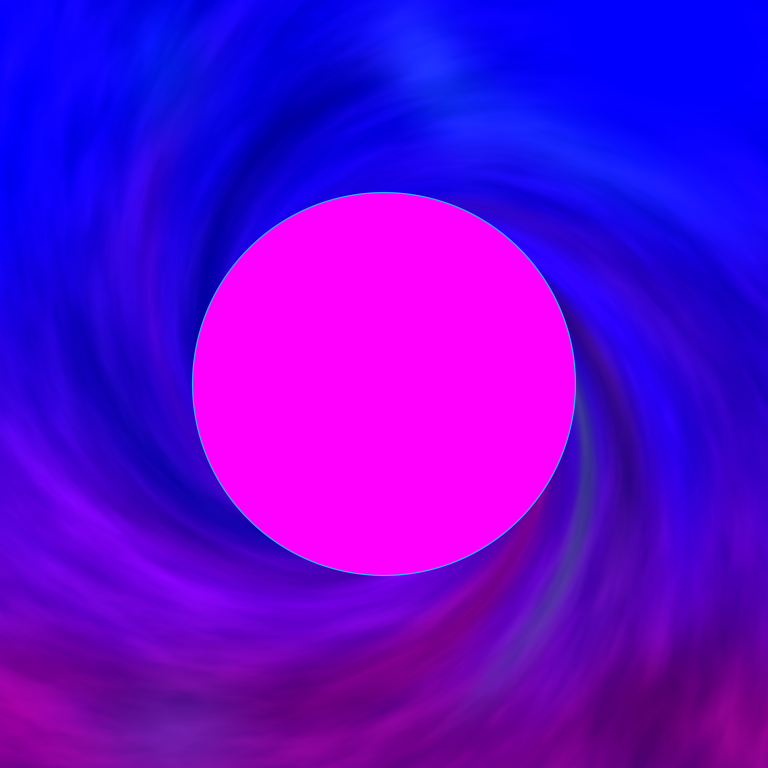
Reproduce this background procedurally as a WebGL 1 fragment shader.

```glsl
precision highp float;
// A flat magenta disk with a thin cyan rim over swirling blue and violet smoke.
uniform vec2 u_resolution;

const float PI = 3.14159265;
const float DISK_RADIUS = 0.25;
const float RIM_WIDTH = 0.0015;
const float TWIST = 0.71;
const vec3 MAGENTA = vec3(1.0, 0.0, 1.0);
const vec3 CYAN = vec3(0.15, 0.75, 1.0);
const vec3 BLUE = vec3(0.0, 0.0, 1.0);
const vec3 NAVY = vec3(0.01, 0.0, 0.62);
const vec3 INDIGO = vec3(0.18, 0.0, 0.72);
const vec3 VIOLET = vec3(0.48, 0.0, 0.95);
const vec3 PLUM = vec3(0.52, 0.0, 0.53);
const vec3 SLATE = vec3(0.25, 0.25, 0.56);
const vec3 AZURE = vec3(0.12, 0.24, 1.0);

float hash(vec2 p) {
  vec3 h = fract(vec3(p.xyx) * 0.1031);
  h += dot(h, h.yzx + 33.33);
  return fract((h.x + h.y) * h.z);
}

float noise(vec2 p) {
  vec2 cell = floor(p);
  vec2 f = fract(p);
  f = f * f * (3.0 - 2.0 * f);
  float low = mix(hash(cell), hash(cell + vec2(1.0, 0.0)), f.x);
  float high = mix(hash(cell + vec2(0.0, 1.0)), hash(cell + 1.0), f.x);
  return mix(low, high, f.y);
}

float fbm(vec2 p) {
  float sum = 0.0;
  float weight = 0.5;
  for (int i = 0; i < 4; i++) {
    sum += weight * noise(p);
    p = mat2(1.6, 1.2, -1.2, 1.6) * p + 7.3;
    weight *= 0.5;
  }
  return sum;
}

// Soft elliptical patch, tilted by an angle.
float patchMask(vec2 p, vec2 center, vec2 size, float tilt) {
  float c = cos(tilt);
  float s = sin(tilt);
  vec2 d = mat2(c, -s, s, c) * (p - center) / size;
  return exp(-dot(d, d));
}

// Spiral arm: soft in unwound angle, fading beyond an outer radius.
float armMask(float angle, float r, float center, float width, float outer) {
  float d = (mod(angle - center + PI, 2.0 * PI) - PI) / width;
  return exp(-d * d) * (1.0 - smoothstep(outer - 0.13, outer + 0.07, r));
}

vec3 smoke(vec2 p) {
  float r = max(length(p), 0.2);
  float twist = TWIST * (1.0 / r - 2.0);
  float angle = atan(p.y, p.x + 1e-5) - twist;
  vec2 q = r * vec2(cos(angle), sin(angle));
  float broad = fbm(q * 7.0 + 20.0) - 0.47;
  float fine = fbm(q * 17.0 + 50.0) - 0.47;
  angle += 0.35 * broad;

  // Blue above, violet in the middle, plum below
  float y = p.y + 0.12 * broad;
  vec3 col = mix(vec3(0.16, 0.0, 0.86), vec3(0.03, 0.0, 0.96), smoothstep(0.0, 0.4, y));
  col = mix(vec3(0.37, 0.0, 0.78), col, smoothstep(-0.28, 0.03, y));
  col = mix(vec3(0.47, 0.0, 0.57), col, smoothstep(-0.48, -0.25, y));

  // Spiral arms, counterclockwise from the right
  col = mix(col, INDIGO, 0.7 * armMask(angle, r, -0.25, 0.2, 0.5));
  col = mix(col, vec3(0.12, 0.0, 0.88), 0.6 * armMask(angle, r, 0.4, 0.3, 0.4));
  col = mix(col, NAVY, 0.85 * armMask(angle, r, 1.4, 0.3, 0.47));
  col = mix(col, vec3(0.25, 0.0, 0.76), 0.7 * armMask(angle, r, 2.1, 0.18, 0.52));
  col = mix(col, NAVY, 0.85 * armMask(angle, r, 2.65, 0.27, 0.43));
  col = mix(col, VIOLET, 0.75 * armMask(angle, r, 3.38, 0.23, 0.52));
  col = mix(col, PLUM, 0.75 * armMask(angle, r, 4.2, 0.2, 0.5));
  col = mix(col, SLATE, 0.85 * armMask(angle, r, 4.83, 0.13, 0.43));
  col = mix(col, vec3(0.2, 0.03, 0.5), 0.8 * armMask(angle, r, 5.25, 0.2, 0.45));
  col = mix(col, vec3(0.15, 0.0, 0.97), 0.8 * armMask(angle, r, 5.7, 0.16, 0.46));

  // Outer patches of light and colour
  col = mix(col, AZURE, 0.75 * patchMask(p, vec2(0.07, 0.4), vec2(0.05, 0.11), 0.5));
  col = mix(col, AZURE, 0.75 * patchMask(p, vec2(0.24, 0.31), vec2(0.2, 0.045), -0.45));
  col = mix(col, vec3(0.0, 0.13, 0.86), 0.7 * patchMask(p, vec2(-0.28, 0.41), vec2(0.06, 0.09), 0.0));
  col = mix(col, BLUE, 0.8 * patchMask(p, vec2(-0.5, 0.3), vec2(0.08, 0.2), 0.0));
  col = mix(col, vec3(0.4, 0.14, 0.7), 0.75 * patchMask(p, vec2(-0.27, -0.45), vec2(0.1, 0.07), 0.0));
  col = mix(col, vec3(0.6, 0.0, 0.6), 0.8 * patchMask(p, vec2(-0.5, -0.43), vec2(0.08), 0.0));
  col = mix(col, vec3(0.36, 0.0, 0.42), 0.7 * patchMask(p, vec2(0.35, -0.42), vec2(0.08), 0.0));
  col = mix(col, PLUM, 0.8 * patchMask(p, vec2(0.49, -0.46), vec2(0.1), 0.0));

  // Streaked variation, calm in the clear blue corner
  float clear = patchMask(p, vec2(0.36, 0.46), vec2(0.22, 0.15), -0.45);
  col *= 1.0 + 0.35 * broad + 0.3 * fine;
  col += vec3(0.16, 0.06, 0.0) * (fine + 0.5 * broad);
  return mix(clamp(col, 0.0, 1.0), BLUE, min(1.0, 1.3 * clear));
}

void main() {
  float scale = min(u_resolution.x, u_resolution.y);
  vec2 p = (gl_FragCoord.xy - 0.5 * u_resolution) / scale;
  float edge = length(p) - DISK_RADIUS;
  float blur = 0.7 / scale;
  vec3 col = mix(CYAN, smoke(p), smoothstep(-blur, blur, edge));
  col = mix(MAGENTA, col, smoothstep(-blur, blur, edge + RIM_WIDTH));
  gl_FragColor = vec4(col, 1.0);
}
```
